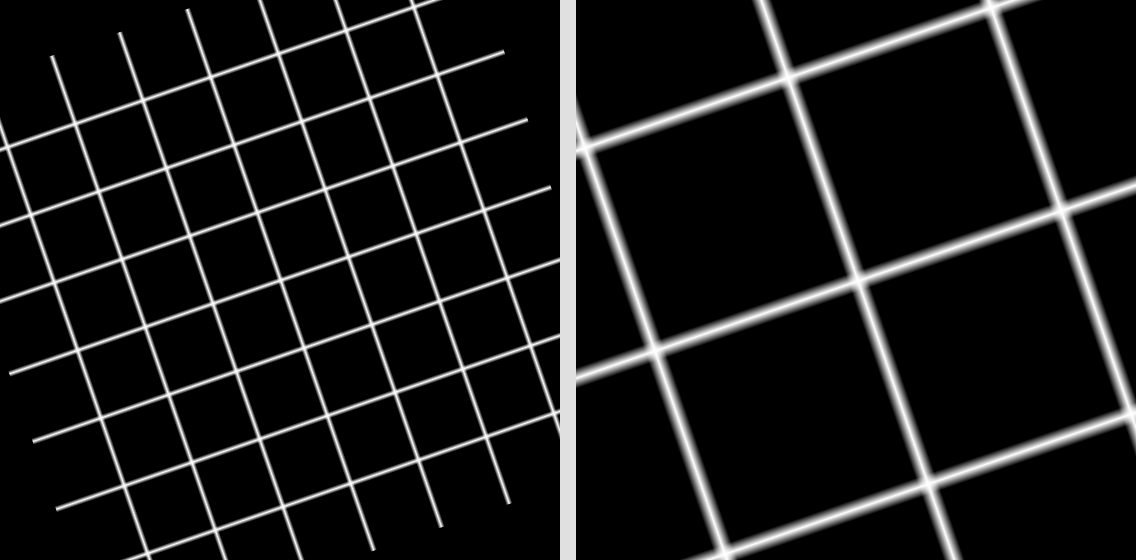
Left, the full canvas; right, a detail of the centre.
Give the GLSL for this pattern, as a three.js fragment shader.

```glsl
#define CELLS 8.0
#define PITCH 0.1279
#define TILT 0.332
#define HALF_WIDTH 0.0059
#define END_SOFTNESS 0.001
#define LINE_SHIFT vec2(0.001, -0.001)
#define LINE_COLOR vec3(1.0)
#define GROUND_COLOR vec3(0.0)

varying vec2 vUv;

vec2 rotate(vec2 p, float angle) {
  float c = cos(angle), s = sin(angle);
  return vec2(c * p.x + s * p.y, c * p.y - s * p.x);
}

// Distance to the nearest interior line of each direction
vec2 lineDistance(vec2 p) {
  float last = 0.5 * CELLS - 1.0;
  vec2 index = clamp(floor(p / PITCH + 0.5), -last, last);
  return abs(p - index * PITCH);
}

void main() {
  vec2 p = rotate(vUv - 0.5, TILT);

  // Soft lines, brightest along their axis
  vec2 ink = clamp(1.0 - lineDistance(p - LINE_SHIFT) / HALF_WIDTH, 0.0, 1.0);

  // Square cut at the ends, on the border of the tilted grid
  vec2 border = abs(p.yx) - 0.5 * CELLS * PITCH;
  ink *= 1.0 - smoothstep(-END_SOFTNESS, END_SOFTNESS, border);

  // Crossings blend as overlaid strokes
  float coverage = 1.0 - (1.0 - ink.x) * (1.0 - ink.y);
  gl_FragColor = vec4(mix(GROUND_COLOR, LINE_COLOR, coverage), 1.0);
}
```
